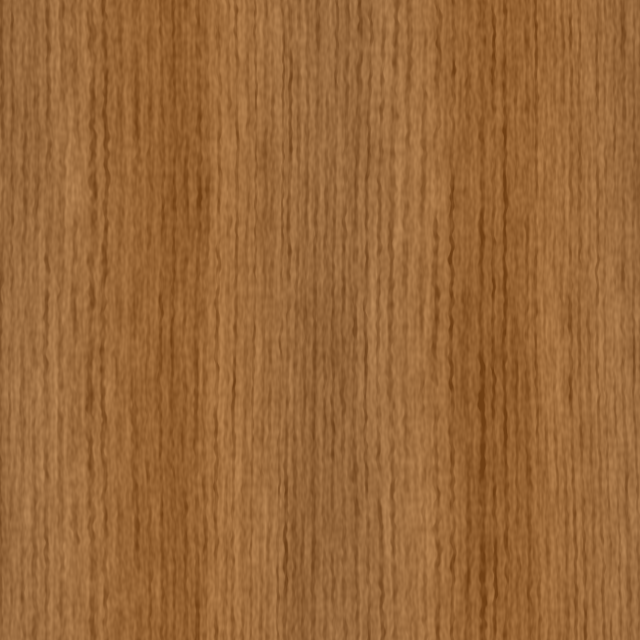
Write a WebGL 2 fragment shader that draws this texture.

```glsl
#version 300 es
precision highp float;

uniform vec2 u_resolution;
out vec4 fragColor;

const float TAU = 6.2831853;
const float PLANK_PERIOD = 0.52;
const vec3 DARK_WOOD = vec3(0.45, 0.265, 0.10);
const vec3 LIGHT_WOOD = vec3(0.72, 0.52, 0.322);

float hash(vec2 cell) {
    uvec2 q = uvec2(ivec2(cell)) * uvec2(1597334673u, 3812015801u);
    uint n = (q.x ^ q.y) * 1597334673u;
    n = (n ^ (n >> 15)) * 2246822519u;
    n ^= n >> 13;
    return float(n >> 8) / 16777216.0;
}

float cornerSlope(vec2 cell, vec2 offset) {
    float angle = TAU * hash(cell);
    return dot(vec2(cos(angle), sin(angle)), offset);
}

float gradientNoise(vec2 p) {
    vec2 cell = floor(p);
    vec2 f = p - cell;
    vec2 u = f * f * f * (f * (f * 6.0 - 15.0) + 10.0);
    vec2 e = vec2(1.0, 0.0);
    float low = mix(cornerSlope(cell, f), cornerSlope(cell + e.xy, f - e.xy), u.x);
    float high = mix(cornerSlope(cell + e.yx, f - e.yx), cornerSlope(cell + e.xx, f - e.xx), u.x);
    return mix(low, high, u.y);
}

// Cosine across the board, peaking at the given position
float wave(float x, float peak, float period) {
    return cos(TAU * (x - peak) / period);
}

// Line count across the board, crowded and spread in turn
float ringPhase(float x) {
    return 58.0 * x + 1.3 * sin(TAU * (x - 0.42) / PLANK_PERIOD);
}

// Dark pore lines with ragged edges and broken strokes
float poreLines(float phase, float y, float blur) {
    float id = floor(phase);
    float row = id * 7.37;
    float centre = 0.5 + 0.22 * (hash(vec2(id, 3.0)) - 0.5);
    float wobble = 0.22 * gradientNoise(vec2(row, y * 48.0));
    float width = mix(0.15, 0.29, hash(vec2(id, 11.0)));
    width *= 1.0 + 0.7 * gradientNoise(vec2(row + 50.3, y * 75.0));
    float dist = abs(phase - id - centre - wobble);
    float line = 1.0 - smoothstep(width * 0.3, width + 0.4 * blur, dist);
    float dashes = 0.66 + 0.75 * gradientNoise(vec2(row + 90.7, y * 36.0))
                        + 0.6 * gradientNoise(vec2(row + 20.1, y * 7.0));
    return line * clamp(dashes, 0.1, 1.1) * mix(0.4, 1.0, hash(vec2(id, 29.0)));
}

// Broad light and dark growth bands
float growthBands(vec2 p) {
    float bands = 0.09 * wave(p.x, 0.12, 0.5 * PLANK_PERIOD);
    bands -= 0.045 * wave(p.x, 0.25, PLANK_PERIOD);
    return bands + 0.17 * gradientNoise(vec2(p.x * 16.0, p.y * 1.6));
}

// Long streaks, thin fibres and short flecks
float fibres(vec2 p) {
    float streak = gradientNoise(p * vec2(85.0, 4.0) + 13.7);
    float fibre = gradientNoise(p * vec2(175.0, 16.0) + 41.3);
    float fleck = gradientNoise(p * vec2(215.0, 85.0) + 77.9);
    return 0.22 * streak + 0.27 * fibre + 0.25 * fleck;
}

void main() {
    vec2 p = gl_FragCoord.xy / u_resolution;

    // Gentle drift of the grain along its length
    float drift = 0.016 * gradientNoise(vec2(p.x * 3.5, p.y * 1.4) + 5.2);
    drift += 0.0016 * gradientNoise(vec2(p.x * 22.0, p.y * 30.0));
    vec2 grain = vec2(p.x + drift, p.y);

    float phase = ringPhase(grain.x);
    float pores = poreLines(phase, grain.y, fwidth(phase));

    float tone = 0.63 + growthBands(grain) + fibres(grain) - 0.56 * pores;
    vec3 colour = mix(DARK_WOOD, LIGHT_WOOD, clamp(tone, -0.05, 1.12));

    // Cooler sapwood against warmer heartwood
    colour += vec3(-0.008, 0.002, 0.012) * wave(p.x, 0.01, PLANK_PERIOD);
    fragColor = vec4(colour, 1.0);
}
```
